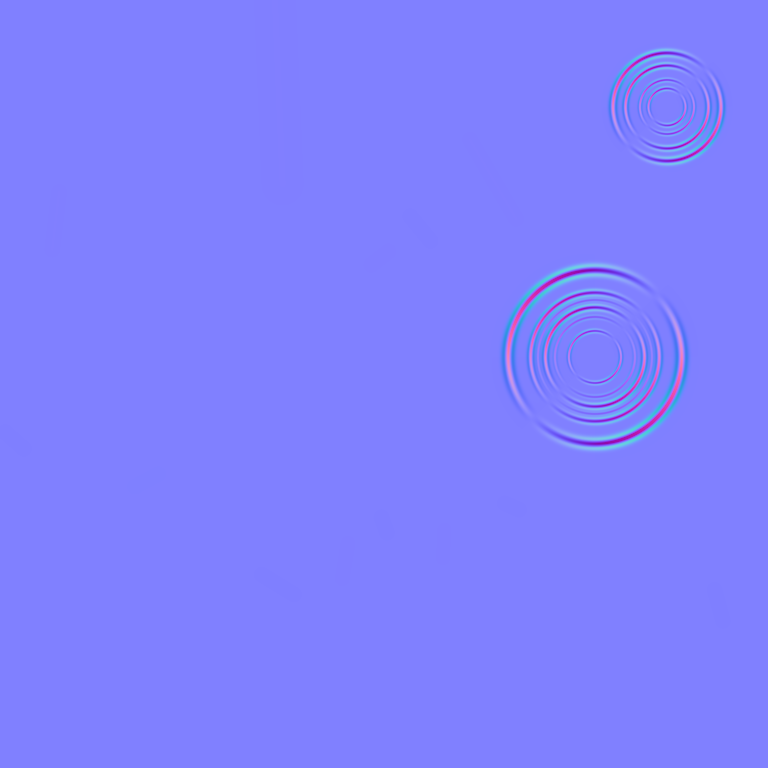
Reproduce this texture map procedurally as a Shadertoy shader.

```glsl
// Tangent-space normal map: two sets of concentric ripples on a flat sheet.
// Each ring is a curvature profile (crest with two troughs) along the radius,
// weighted by a diagonal slope; faint hashed scratches mark the sheet.
#define LARGE_CENTER vec2(0.7747, 0.5352)
#define SMALL_CENTER vec2(0.8685, 0.8607)
#define TROUGH_GAIN 1.35
#define MAX_TILT 0.94
#define SCRATCH_COUNT 14
#define SCRATCH_TILT 0.010

float hash(float n) {
    return fract(sin(n * 12.9898) * 43758.5453);
}

// Crest at zero, a trough on either side; never thinner than the pixel grid
float rippleProfile(float offset, float width, float pixel) {
    float x = offset / max(width, 0.65 * pixel);
    float wave = (1.0 - x * x) * exp(-0.5 * x * x);
    return wave < 0.0 ? wave * TROUGH_GAIN : wave;
}

// ring = radius, width, strength
vec2 ringTilt(vec2 p, vec3 ring, float pixel) {
    float radius = length(p);
    vec2 outward = p / max(radius, 1e-4);
    float diagonal = outward.x - outward.y;
    return outward * diagonal * ring.z * rippleProfile(radius - ring.x, ring.y, pixel);
}

// Soft stroke mask around the segment from a to b
float stroke(vec2 p, vec2 a, vec2 b, float width) {
    vec2 along = b - a;
    float t = clamp(dot(p - a, along) / dot(along, along), 0.0, 1.0);
    float d = length(p - a - along * t) / width;
    return exp(-d * d);
}

vec2 scratchTilt(vec2 p) {
    // Three long strokes
    float mask = stroke(p, vec2(0.358, 1.0), vec2(0.368, 0.76), 0.008);
    mask += stroke(p, vec2(0.612, 0.818), vec2(0.672, 0.715), 0.003);
    mask += stroke(p, vec2(0.077, 0.750), vec2(0.068, 0.675), 0.003);
    vec2 tilt = vec2(mask, -0.4 * mask);
    // Short scattered strokes
    for (int i = 0; i < SCRATCH_COUNT; i++) {
        float seed = float(i) * 7.31 + 1.7;
        vec2 start = vec2(hash(seed), hash(seed + 1.0) * 0.7);
        float angle = 6.2832 * hash(seed + 2.0);
        vec2 direction = vec2(cos(angle), sin(angle));
        float size = mix(0.01, 0.05, hash(seed + 3.0));
        float mark = stroke(p, start, start + direction * size, 0.003);
        tilt += 0.6 * mark * vec2(-direction.y, direction.x);
    }
    return tilt * SCRATCH_TILT;
}

void mainImage(out vec4 fragColor, in vec2 fragCoord) {
    vec2 uv = fragCoord / iResolution.xy;
    float pixel = 1.0 / iResolution.y;

    vec3 largeRings[6] = vec3[6](
        vec3(0.1130, 0.0036, 0.90), vec3(0.0837, 0.0022, 0.72),
        vec3(0.0742, 0.0014, 0.22), vec3(0.0645, 0.0021, 0.78),
        vec3(0.0521, 0.0015, 0.28), vec3(0.0339, 0.0014, 0.55));
    vec3 smallRings[4] = vec3[4](
        vec3(0.0703, 0.0024, 0.82), vec3(0.0540, 0.0019, 0.75),
        vec3(0.0352, 0.0014, 0.50), vec3(0.0241, 0.0014, 0.58));

    // Sum the surface tilts
    vec2 tilt = scratchTilt(uv);
    for (int i = 0; i < 6; i++) tilt += ringTilt(uv - LARGE_CENTER, largeRings[i], pixel);
    for (int i = 0; i < 4; i++) tilt += ringTilt(uv - SMALL_CENTER, smallRings[i], pixel);

    // Rebuild the unit normal and encode it as colour
    tilt *= min(1.0, MAX_TILT / max(length(tilt), 1e-4));
    vec3 normal = vec3(tilt, sqrt(1.0 - dot(tilt, tilt)));
    fragColor = vec4(0.5 + 0.5 * normal, 1.0);
}
```
